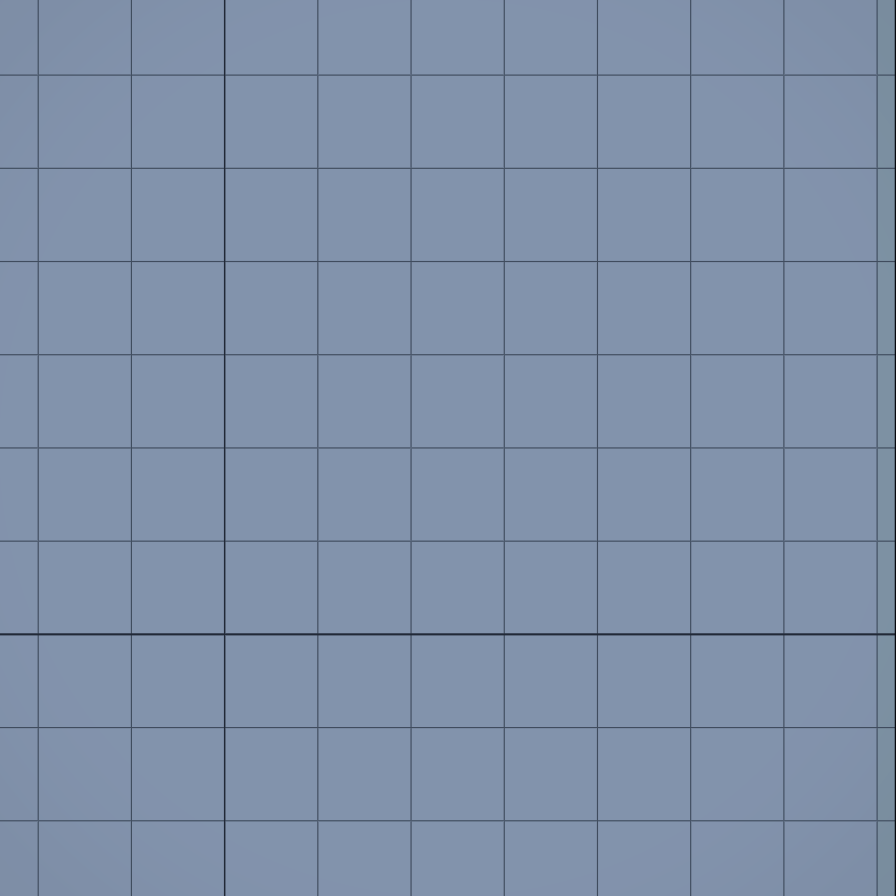
Give the GLSL for this pattern, as a WebGL 2 fragment shader.

```glsl
#version 300 es
precision highp float;
// Slate-blue square grid with two heavier axes, a tinted strip and a dark right edge.

#define CELL 0.10403
#define ORIGIN vec2(0.2507, 0.2920)
#define GRID_WIDTH 0.0013
#define AXIS_WIDTH vec2(0.0016, 0.0023)
#define EDGE_WIDTH 0.0014
#define VIGNETTE 0.035
#define PAPER_COLOR vec3(0.510, 0.575, 0.675)
#define STRIP_COLOR vec3(0.490, 0.570, 0.640)
#define GRID_COLOR vec3(0.250, 0.300, 0.370)
#define AXIS_COLOR vec3(0.130, 0.160, 0.215)
#define EDGE_COLOR vec3(0.030, 0.040, 0.060)

uniform vec2 u_resolution;
out vec4 fragColor;

// Share of a pixel, per axis, covered by a line at distance dist.
vec2 lineCoverage(vec2 dist, vec2 width, vec2 pixel) {
    vec2 nearSide = max(dist - 0.5 * pixel, -0.5 * width);
    vec2 farSide = min(dist + 0.5 * pixel, 0.5 * width);
    return clamp((farSide - nearSide) / pixel, 0.0, 1.0);
}

// Share of a pixel lying to the right of a vertical boundary.
float rightOf(float x, float boundary, float pixel) {
    return clamp((x - boundary) / pixel + 0.5, 0.0, 1.0);
}

void main() {
    vec2 uv = gl_FragCoord.xy / u_resolution;
    vec2 pixel = 1.0 / u_resolution;
    vec2 fromOrigin = uv - ORIGIN;

    // Paper, with a faint darkening toward the corners
    vec2 centered = 2.0 * uv - 1.0;
    float corner = smoothstep(0.9, 2.0, dot(centered, centered));
    float stripStart = ORIGIN.x + 7.0 * CELL;
    vec3 color = mix(PAPER_COLOR, STRIP_COLOR, rightOf(uv.x, stripStart, pixel.x));
    color *= 1.0 - VIGNETTE * corner;

    // Repeating grid lines
    vec2 cellDist = abs(fract(fromOrigin / CELL + 0.5) - 0.5) * CELL;
    vec2 grid = lineCoverage(cellDist, vec2(GRID_WIDTH), pixel);
    color = mix(color, GRID_COLOR, max(grid.x, grid.y));

    // Heavier axes through the origin
    vec2 axes = lineCoverage(abs(fromOrigin), AXIS_WIDTH, pixel);
    color = mix(color, AXIS_COLOR, max(axes.x, axes.y));

    // Dark right edge
    color = mix(color, EDGE_COLOR, rightOf(uv.x, 1.0 - EDGE_WIDTH, pixel.x));

    fragColor = vec4(color, 1.0);
}
```
